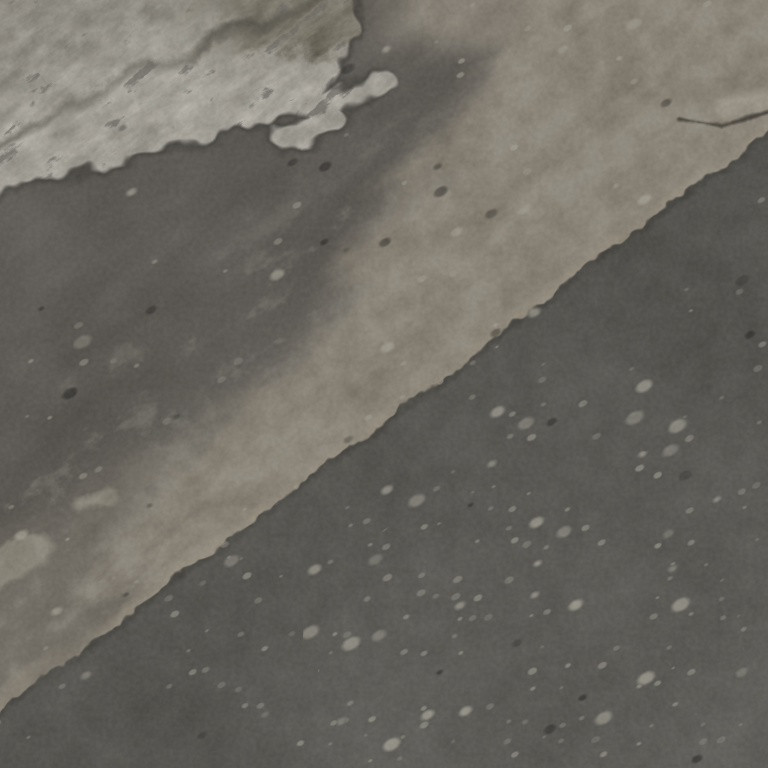
Write a WebGL 2 fragment shader that draws this texture.

```glsl
#version 300 es
precision highp float;
// Worn pavement: a dusty diagonal band above a dark slab, with flaking pale crust at upper left.
uniform vec2 u_resolution;
out vec4 fragColor;

vec2 hash2(vec2 p) {
  vec3 q = fract(p.xyx * vec3(0.1031, 0.103, 0.0973));
  q += dot(q, q.yzx + 33.33);
  return fract((q.xx + q.yz) * q.zy);
}

// Gradient noise, roughly -0.7 to 0.7
float noise(vec2 p) {
  vec2 i = floor(p), f = fract(p);
  vec2 u = f * f * f * (f * (f * 6.0 - 15.0) + 10.0);
  vec4 n;
  for (int k = 0; k < 4; k++) {
    vec2 corner = vec2(k & 1, k >> 1);
    float angle = 6.2832 * hash2(i + corner + 50.0).x;
    n[k] = dot(vec2(cos(angle), sin(angle)), f - corner);
  }
  return mix(mix(n.x, n.y, u.x), mix(n.z, n.w, u.x), u.y);
}

float fbm(vec2 p) {
  float sum = 0.0, amp = 0.6;
  for (int k = 0; k < 5; k++) {
    sum += amp * noise(p);
    p = mat2(1.6, 1.2, -1.2, 1.6) * p + 7.3;
    amp *= 0.55;
  }
  return sum;
}

float capsule(vec2 p, vec2 a, vec2 b, float radius) {
  vec2 ab = b - a;
  return length(p - a - ab * clamp(dot(p - a, ab) / dot(ab, ab), 0.0, 1.0)) - radius;
}

float below(float edge, float soft, float d) { return 1.0 - smoothstep(edge - soft, edge + soft, d); }

// Scattered chips: one tilted ellipse per grid cell, kept with the given chance
float chips(vec2 p, float cells, float chance) {
  vec2 id = floor(p * cells), r = hash2(id + cells), s = hash2(id + 3.7 * cells);
  vec2 d = fract(p * cells) - 0.25 - 0.5 * r;
  d = mat2(0.87, -0.5, 0.5, 0.87) * d;
  float size = 0.07 + 0.14 * s.y;
  return step(s.x, chance) * below(size, 0.07, length(d * vec2(0.75, 1.25))) * (0.45 + 0.55 * r.x);
}

void main() {
  vec2 p = gl_FragCoord.xy / u_resolution;
  vec2 along = vec2(0.8 * p.x + 0.6 * p.y, 0.8 * p.y - 0.6 * p.x);
  float broad = fbm(p * 5.0 + 2.0);
  float streak = fbm(along * vec2(8.0, 21.0));
  float detail = fbm(p * 30.0);
  float grain = noise(p * 150.0) + 0.6 * noise(p * 240.0);

  // Dark asphalt on both sides of the band
  vec3 color = vec3(0.365, 0.353, 0.333) + 0.05 * broad + 0.045 * streak;

  // Dust band: sharp lower edge, ragged fading upper edge
  float rise = p.y - 0.073 - 0.758 * p.x - 0.016 * noise(vec2(p.x * 11.0, 3.0))
             - 0.008 * noise(p * 45.0) - 0.004 * noise(p * 95.0);
  float width = 0.18 + 0.13 * smoothstep(0.38, 0.56, p.x) + 0.25 * smoothstep(0.58, 0.76, p.x);
  float dust = below(width, 0.065, rise + 0.11 * streak + 0.08 * broad);
  float topDust = smoothstep(0.89, 0.97, p.y + 0.05 * broad) * smoothstep(0.44, 0.56, p.x);
  dust = max(dust, 0.85 * topDust);
  dust *= mix(0.5, 1.0, smoothstep(0.05, 0.27, p.x + 0.2 * streak));
  vec3 dustColor = vec3(0.54, 0.515, 0.47) + 0.09 * streak + 0.07 * detail;
  color = mix(color, dustColor, dust);
  float wisps = smoothstep(0.08, 0.4, streak + 0.5 * detail) * below(0.36, 0.1, rise);
  color = mix(color, vec3(0.55, 0.54, 0.50), 0.35 * wisps);

  // Loose pale patches at the left end
  float patches = min(capsule(p, vec2(-0.02, 0.25), vec2(0.045, 0.285), 0.023),
                      capsule(p, vec2(0.105, 0.344), vec2(0.14, 0.353), 0.009));
  color = mix(color, vec3(0.57, 0.55, 0.50) + 0.1 * detail, 0.8 * below(0.0, 0.006, patches + 0.015 * detail));

  // Pale lip along the edge, then the lower slab
  float lip = below(0.012 + 0.018 * below(0.12, 0.12, p.x), 0.011, rise);
  color = mix(color, vec3(0.61, 0.58, 0.52), lip * (0.4 + 0.5 * noise(p * 22.0)));
  vec3 slab = vec3(0.335, 0.33, 0.312) + 0.035 * smoothstep(0.7, 0.05, p.y) * smoothstep(0.1, 0.6, p.x);
  slab += 0.05 * broad + 0.035 * detail;
  slab -= 0.07 * below(0.006, 0.007, abs(rise + 0.004)) * (0.6 + noise(p * 30.0));
  float lower = below(0.0, 0.0025, rise);
  color = mix(color, slab, lower);

  // Flaking crust with two tongues at its right end
  float ragged = 0.022 * noise(p * 18.0) + 0.012 * noise(p * 48.0);
  float crust = max(0.75 + 0.265 * p.x - p.y, p.x - 0.465 + 0.5 * max(0.0, 0.96 - p.y));
  crust = min(crust, capsule(p, vec2(0.365, 0.823), vec2(0.435, 0.843), 0.014));
  crust = min(crust, capsule(p, vec2(0.40, 0.86), vec2(0.50, 0.888), 0.015)) + ragged;
  float layers = fbm(along * vec2(13.0, 40.0) + 9.0);
  vec3 crustColor = vec3(0.635, 0.622, 0.59) + 0.16 * layers + 0.10 * detail;
  float seam = p.y - 0.818 - 0.455 * p.x + 0.025 * noise(p * 14.0) + 0.012 * detail;
  crustColor -= 0.07 * smoothstep(0.01, 0.08, seam);
  float soil = smoothstep(0.22, 0.33, p.x + 0.15 * layers) * smoothstep(0.91, 0.95, p.y + 0.05 * detail);
  crustColor = mix(crustColor, vec3(0.44, 0.42, 0.37) + 0.22 * layers, 0.85 * soil);
  crustColor = mix(crustColor, vec3(0.34, 0.33, 0.30), below(0.007, 0.008, abs(seam)) * (0.65 + 0.6 * broad));
  crustColor = mix(crustColor, vec3(0.41, 0.40, 0.38), 0.7 * smoothstep(0.2, 0.4, layers - 0.4 * detail));
  color *= 1.0 - 0.22 * below(0.006, 0.008, crust) * below(0.5, 0.03, p.x);
  color = mix(color, crustColor, below(0.0, 0.004, crust));

  // Raised flake and crack at the right
  float flake = capsule(p, vec2(0.945, 0.86), vec2(1.02, 0.872), 0.014) + 0.012 * detail;
  color = mix(color, vec3(0.61, 0.59, 0.54) + 0.07 * detail, 0.8 * below(0.0, 0.006, flake));
  float crack = min(capsule(p, vec2(0.885, 0.845), vec2(0.94, 0.836), 0.002),
                    capsule(p, vec2(0.94, 0.836), vec2(1.0, 0.854), 0.002));
  color = mix(color, vec3(0.25, 0.235, 0.21), 0.85 * below(0.0, 0.003, crack + 0.004 * detail));

  // Chips, pits and grain
  float density = mix(0.05, 0.24, lower * smoothstep(0.65, 0.2, p.y) * smoothstep(0.1, 0.6, p.x));
  float pale = max(chips(p, 21.0, density), 0.7 * chips(p + 0.37, 43.0, density));
  color = mix(color, vec3(0.66, 0.65, 0.60), 0.75 * pale * smoothstep(0.0, 0.01, crust));
  color *= 1.0 - 0.35 * chips(p + 0.71, 27.0, 0.05);
  fragColor = vec4(color + 0.022 * grain, 1.0);
}
```
